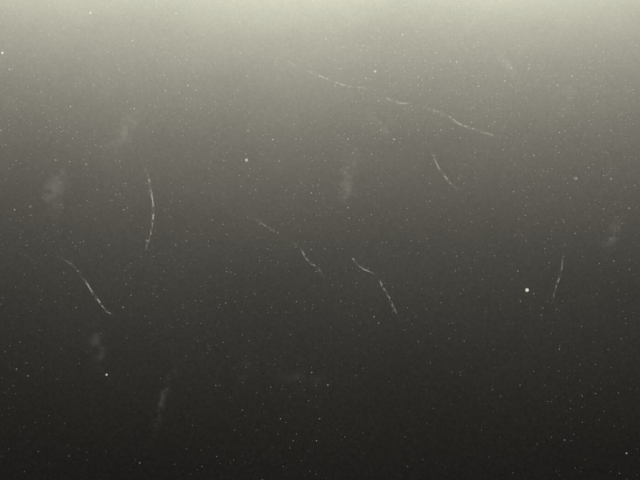
Write a Shadertoy shader that draws this texture.

```glsl
// Dusty dark board lit from above, with specks, chalky scratches and faint smudges.
#define TOP_LIGHT 0.80
#define FALLOFF 1.93
#define SIDE_SHADE 0.30
#define DUST_AMOUNT 0.55
#define DUST_SIZE 0.0016
#define SCRATCHES 6
#define SCRATCH_WIDTH 0.0022
#define SMUDGES 12
#define SMUDGE_STRENGTH 0.16
#define GRAIN 0.016
#define DUST_COLOR vec3(0.92, 0.92, 0.85)

vec3 hash3(vec2 p) {
    vec3 q = fract(p.xyx * vec3(0.1031, 0.1030, 0.0973));
    q += dot(q, q.yxz + 33.33);
    return fract((q.xxy + q.yzz) * q.zyx);
}

float noise(vec2 p) {
    vec2 cell = floor(p), f = fract(p);
    f = f * f * (3.0 - 2.0 * f);
    float low = mix(hash3(cell).x, hash3(cell + vec2(1, 0)).x, f.x);
    float high = mix(hash3(cell + vec2(0, 1)).x, hash3(cell + vec2(1, 1)).x, f.x);
    return mix(low, high, f.y);
}

float fbm(vec2 p) {
    float sum = 0.0, gain = 0.5;
    for (int i = 0; i < 4; i++) {
        sum += gain * noise(p);
        p = mat2(1.6, 1.2, -1.2, 1.6) * p + 17.0;
        gain *= 0.5;
    }
    return sum;
}

mat2 rotate(float a) {
    return mat2(cos(a), -sin(a), sin(a), cos(a));
}

// One speck at most per grid cell
float specks(vec2 p, float cells, float radius, float share, float pixel) {
    vec2 g = p * cells, id = floor(g);
    vec3 place = hash3(id + cells), kind = hash3(id + cells * 3.0 + 71.0);
    float d = length(g - id - 0.25 - 0.5 * place.xy) / cells;
    float r = radius * mix(0.5, 1.0, place.z);
    float disc = 1.0 - smoothstep(r - pixel, r + pixel, d);
    return disc * step(kind.x, share) * mix(0.25, 1.0, kind.y * kind.y);
}

// Broken, bent stroke around a centre
float scratch(vec2 p, vec2 centre, float angle, float halfLength, float bend, float pixel) {
    vec2 q = rotate(angle) * (p - centre);
    q.y += bend * q.x * q.x + 0.012 * (noise(vec2(q.x * 28.0, angle * 9.0)) - 0.5);
    float line = 1.0 - smoothstep(0.0, SCRATCH_WIDTH + pixel, abs(q.y));
    float ends = 1.0 - smoothstep(0.5 * halfLength, halfLength, abs(q.x));
    float crumbs = smoothstep(0.3, 0.8, noise(q * vec2(190.0, 260.0) + 40.0));
    float gaps = smoothstep(0.2, 0.6, noise(vec2(q.x * 24.0, angle * 31.0)));
    return line * ends * mix(0.15, 1.0, crumbs) * gaps;
}

// Soft elongated patch with a chalky texture
float smudge(vec2 p, vec2 centre, float angle, vec2 size) {
    vec2 q = rotate(angle) * (p - centre) / size;
    q += 1.2 * (vec2(noise(p * 30.0), noise(p * 30.0 + 50.0)) - 0.5);
    return exp(-dot(q, q)) * smoothstep(0.2, 0.75, fbm(p * 70.0));
}

void mainImage(out vec4 fragColor, in vec2 fragCoord) {
    vec2 p = fragCoord / iResolution.y;
    float aspect = iResolution.x / iResolution.y;
    float pixel = 1.0 / iResolution.y;
    float depth = 1.0 - p.y;

    // Light fading downward and toward the sides
    float side = p.x / aspect - 0.52;
    float light = TOP_LIGHT * exp(-FALLOFF * depth);
    light *= 1.02 - SIDE_SHADE * (side * side - 0.04);
    light *= 1.0 + 0.09 * (fbm(p * vec2(3.5, 5.0) + 8.0) - 0.47);
    light += 0.02 * (fbm(p * 24.0) - 0.47) * light;
    vec3 color = light * vec3(1.0, mix(0.955, 1.01, light), mix(0.885, 0.915, light));

    // Dust, thicker and clumped near the light
    float clumps = smoothstep(0.25, 0.7, fbm(p * 5.0 + 3.0));
    float density = DUST_AMOUNT * (0.1 + exp(-3.2 * depth)) * mix(0.25, 1.0, clumps);
    float dust = 0.35 * specks(p, 130.0, DUST_SIZE * 0.7, density, pixel);
    dust += 0.5 * specks(p + 3.7, 62.0, DUST_SIZE, density * 0.6, pixel);
    dust += 0.9 * specks(p + 9.1, 23.0, DUST_SIZE * 1.6, density * 0.22, pixel);
    dust += specks(p + 5.3, 9.0, DUST_SIZE * 2.6, density * 0.18, pixel);

    // Scratches, mostly upright in the lower half
    float marks = 0.3 * scratch(p, vec2(0.62 * aspect, 0.79), -0.33, 0.31, 0.0, pixel);
    for (int i = 0; i < SCRATCHES; i++) {
        vec3 a = hash3(vec2(i, 11)), b = hash3(vec2(i, 29));
        vec2 centre = vec2(aspect * (float(i) + a.x) / float(SCRATCHES), 0.15 + 0.5 * a.y);
        float angle = 1.57 + 1.7 * (a.z - 0.5);
        float reach = mix(0.05, 0.14, b.x);
        marks += mix(0.2, 0.5, b.z) * scratch(p, centre, angle, reach, 5.0 * (b.y - 0.5), pixel);
    }

    // Smudges, gathered toward the top
    float haze = 0.0;
    for (int i = 0; i < SMUDGES; i++) {
        vec3 a = hash3(vec2(i, 47)), b = hash3(vec2(i, 83));
        vec2 centre = vec2(aspect * (float(i) + a.x) / float(SMUDGES), 1.0 - 0.9 * a.y * sqrt(a.y));
        vec2 size = mix(vec2(0.018, 0.007), vec2(0.055, 0.018), b.xy);
        haze += mix(0.3, 1.0, b.z) * smudge(p, centre, 3.0 * (a.z - 0.5), size);
    }

    float chalk = clamp(dust + marks + SMUDGE_STRENGTH * haze, 0.0, 1.0);
    color = mix(color, DUST_COLOR, chalk);

    // Fine surface grain
    color += GRAIN * (noise(p * 330.0) + noise(p * 190.0 + 60.0) - 1.0);
    fragColor = vec4(clamp(color, 0.0, 1.0), 1.0);
}
```
